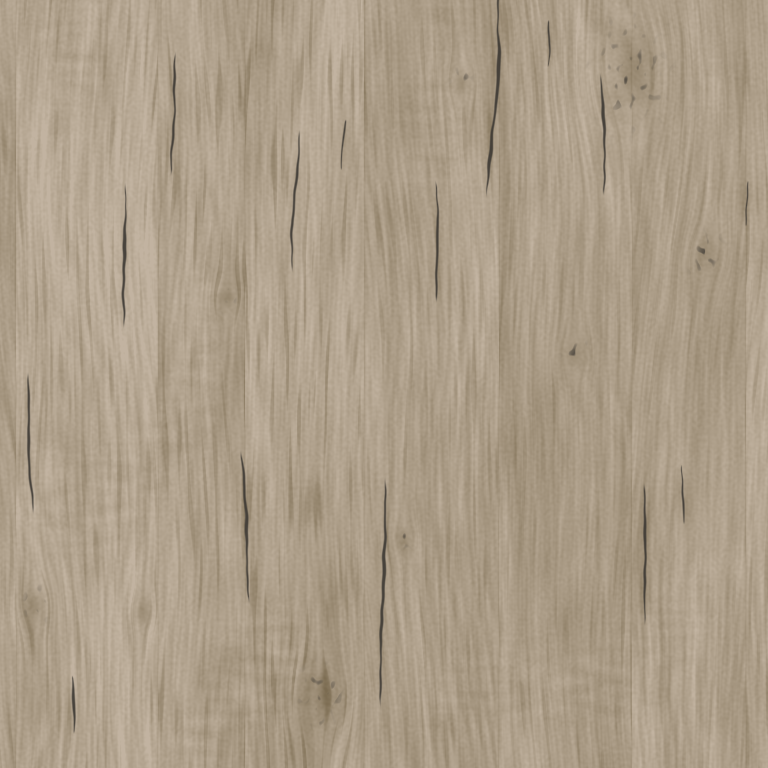
Write a WebGL 1 fragment shader that draws this texture.

```glsl
precision highp float;
// Weathered oak boards: upright grain, growth rings, small knots and dark drying cracks.
uniform vec2 u_resolution;

const vec3 SHADE_WOOD = vec3(0.585, 0.525, 0.432);
const vec3 PALE_WOOD = vec3(0.732, 0.674, 0.598);
const vec3 CRACK_COLOR = vec3(0.235, 0.220, 0.200);
const float BOARDS = 6.6;
const int CRACKS = 15;
const int KNOTS = 9;

vec2 hash2(vec2 p) {
  vec3 q = fract(p.xyx * vec3(0.1031, 0.1030, 0.0973));
  q += dot(q, q.yzx + 33.33);
  return fract((q.xx + q.yz) * q.zy);
}

float corner(vec2 cell, vec2 offset) {
  return dot(hash2(cell) * 2.0 - 1.0, offset);
}

// Gradient noise, roughly -1 to 1
float noise(vec2 p) {
  vec2 i = floor(p), f = p - i;
  vec2 u = f * f * f * (f * (f * 6.0 - 15.0) + 10.0);
  vec2 e = vec2(1.0, 0.0);
  float low = mix(corner(i, f), corner(i + e.xy, f - e.xy), u.x);
  float high = mix(corner(i + e.yx, f - e.yx), corner(i + e.xx, f - e.xx), u.x);
  return 1.6 * mix(low, high, u.y);
}

float boardEdge(float id) {
  return id + 0.45 * hash2(vec2(id, 7.0)).x;
}

// x: board number, y: distance to the nearest seam
vec2 board(float x) {
  float s = x * BOARDS;
  float id = floor(s);
  id -= 1.0 - step(boardEdge(id), s);
  float gap = min(s - boardEdge(id), boardEdge(id + 1.0) - s);
  return vec2(id, gap / BOARDS);
}

// x: crack coverage, y: soft stain beside it
vec2 crack(vec2 p, vec2 center, float halfLength, float lean, float width, float seed, float pixel) {
  float dy = p.y - center.y;
  float taper = max(1.0 - dy * dy / (halfLength * halfLength), 0.0);
  float path = center.x + lean * dy + 0.009 * noise(vec2(seed, p.y * 6.0))
             + 0.0018 * noise(vec2(seed + 9.0, p.y * 38.0));
  float d = abs(p.x - path);
  float w = width * sqrt(taper) * (0.75 + 0.6 * noise(vec2(seed + 4.0, p.y * 17.0)));
  float line = 1.0 - smoothstep(w - pixel, w + pixel, d);
  return vec2(line * smoothstep(0.0, 0.25, taper), taper * exp(-d / 0.009));
}

// Growth rings: slow rise, quick fall
float rings(float phase) {
  float f = fract(phase);
  return smoothstep(0.0, 0.65, f) * (1.0 - smoothstep(0.7, 1.0, f)) - 0.5;
}

float woodTone(vec2 p, vec2 g, float id) {
  vec2 trait = hash2(vec2(id, 21.0));
  float coarse = mix(0.25, 1.0, trait.y * trait.y);
  vec2 q = g + vec2(id * 3.7, id * 5.3);
  float tone = 0.72 + 0.26 * (trait.x - 0.5);
  // Broad clouds and long streaks
  tone += 0.34 * noise(q * vec2(8.0, 2.2)) + 0.18 * noise(q * vec2(24.0, 3.5));
  tone += 0.26 * noise(q * vec2(75.0, 3.0));
  // Arched rings, fading in and out
  float arch = q.x * 42.0 + 5.0 * noise(q * vec2(6.0, 1.8)) + 0.5 * noise(q * vec2(20.0, 9.0));
  float visible = smoothstep(-0.5, 0.5, noise(q * vec2(5.0, 2.5) + 40.0));
  tone += 0.22 * visible * rings(arch);
  // Fibres, open pores and grit
  tone += 0.32 * noise(q * vec2(210.0, 14.0)) + 0.16 * noise(p * 210.0);
  float pore = smoothstep(0.12, 0.6, noise(q * vec2(150.0, 9.0) + 17.0));
  tone -= 0.55 * coarse * pore;
  // Pale cross-grain ray flecks
  float rayArea = smoothstep(0.1, 0.6, noise(p * vec2(6.0, 4.0) + 71.0));
  tone += 0.22 * rayArea * noise(p * vec2(20.0, 75.0));
  return tone;
}

void main() {
  vec2 p = gl_FragCoord.xy / u_resolution.y;
  float pixel = 1.0 / u_resolution.y;
  vec2 plank = board(p.x);
  float lean = 0.16 * (hash2(vec2(plank.x, 3.0)).y - 0.5);
  vec2 g = p;
  float smudge = 0.0, dark = 0.0, stain = 0.0;

  // Knots spread the grain around them
  for (int i = 0; i < KNOTS; i++) {
    float n = float(i);
    vec2 h = hash2(vec2(n, 51.0));
    vec2 center = vec2((n + 0.2 + 0.6 * h.x) / float(KNOTS), hash2(vec2(n, 63.0)).y);
    float size = mix(0.009, 0.032, h.y * h.y * h.y);
    vec2 d = (p - center) / (size * vec2(1.0, 1.6));
    float ragged = 1.0 + 0.5 * noise(p * 45.0);
    float core = exp(-dot(d, d) * ragged);
    g.x -= (p.x - center.x) * 0.75 * exp(-0.3 * dot(d, d));
    smudge += core;
    dark += 0.75 * core * smoothstep(0.25, 0.65, noise(p * vec2(105.0, 75.0) + n));
  }
  g.x += lean * (p.y - 0.5) + 0.022 * noise(p * vec2(4.0, 2.2) + plank.x * 11.0);

  // Drying cracks, one per upright strip
  for (int i = 0; i < CRACKS; i++) {
    float n = float(i);
    vec2 h = hash2(vec2(n, 87.0));
    vec2 k = hash2(vec2(n, 95.0));
    vec2 center = vec2((n + 0.15 + 0.7 * h.x) / float(CRACKS), h.y);
    float halfLength = mix(0.03, 0.18, k.x * k.x);
    float width = mix(0.0013, 0.0027, k.x);
    vec2 c = crack(p, center, halfLength, 0.14 * (k.y - 0.5), width, n * 13.0, pixel);
    dark = max(dark, 0.9 * c.x);
    stain = max(stain, c.y);
  }

  float tone = woodTone(p, g, plank.x);
  tone -= 0.55 * smudge + 0.32 * stain;
  tone -= 0.18 * (1.0 - smoothstep(0.0, 0.0025, plank.y));
  vec3 color = mix(SHADE_WOOD, PALE_WOOD, clamp(tone, -0.7, 1.2));
  gl_FragColor = vec4(mix(color, CRACK_COLOR, clamp(dark, 0.0, 1.0)), 1.0);
}
```
